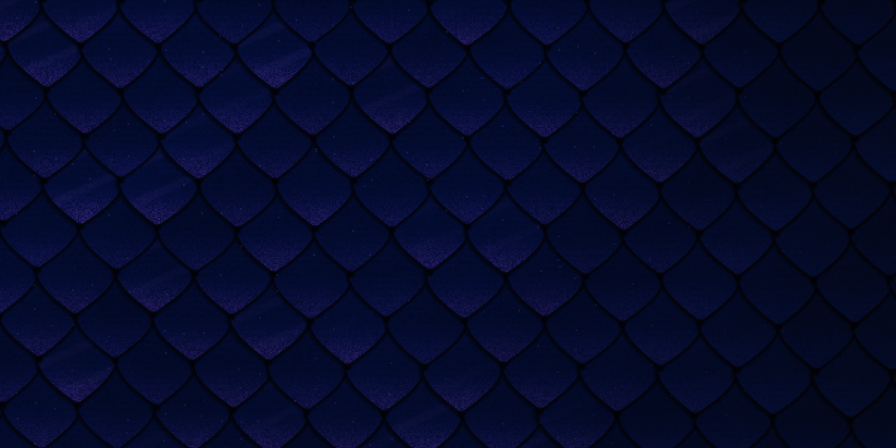
Give the GLSL for this pattern, as a WebGL 2 fragment shader.

```glsl
#version 300 es
precision highp float;
// Overlapping midnight-blue scales in half-offset rows, with pointed lower tips.
// Each pixel paints its nearby scales from the lower rows up: shadow, body, rim.
// Violet grain gathers at the tips and the light fades towards the right.
uniform vec2 u_resolution;
out vec4 fragColor;

float hash(vec2 p) {
    vec3 v = fract(vec3(p.xyx) * 0.1031);
    v += dot(v, v.yzx + 33.33);
    return fract((v.x + v.y) * v.z);
}

// Layered sines: soft mottling in about -1..1
float mottle(vec2 p) {
    return 0.5 * sin(p.x * 5.1 + 2.0 * sin(p.y * 3.7))
         + 0.3 * sin(p.y * 11.3 - p.x * 7.9 + 1.3)
         + 0.2 * sin(p.x * 23.0 + p.y * 17.0);
}

// Cellular noise: distance to the nearest scattered point
float cellular(vec2 p) {
    vec2 cell = floor(p);
    float nearest = 2.0;
    for (int y = -1; y <= 1; y++)
    for (int x = -1; x <= 1; x++) {
        vec2 c = cell + vec2(x, y);
        nearest = min(nearest, distance(p, c + vec2(hash(c), hash(c + 71.3))));
    }
    return nearest;
}

vec3 scaleBody(vec2 p, float height, float seed, float light, float grain) {
    float glow = 1.0 - smoothstep(0.0, 1.15, height);
    vec3 body = mix(vec3(0.010, 0.041, 0.175), vec3(0.014, 0.056, 0.245), glow);
    // Worn violet dust, strongest on the left and upper scales
    float wear = glow * glow * (0.4 + 0.9 * seed) * smoothstep(0.25, 0.95, light);
    body += vec3(0.095, 0.028, 0.07) * wear * (0.25 + 0.9 * grain);
    // Faint slanted scuffs on some scales
    float scuff = smoothstep(0.5, 1.0, sin(p.x * 34.0 - p.y * 75.0 + seed * 20.0));
    body += vec3(0.025, 0.015, 0.035) * scuff * smoothstep(0.65, 1.0, seed) * light;
    return body * (0.93 + 0.14 * seed);
}

void main() {
    vec2 p = gl_FragCoord.xy / u_resolution.y;
    float across = gl_FragCoord.x / u_resolution.x;
    float aa = 0.8 / u_resolution.y;
    vec2 pitch = vec2(0.1727, 0.1005);

    // Slightly sheared and sagging lattice
    vec2 q = vec2(p.x - 0.013 + 0.016 * (0.9 - p.y),
                  p.y - 0.901 + 0.016 * p.x * (1.0 - p.y)) / pitch;
    q += 0.025 * vec2(sin(q.y * 0.9 + q.x * 0.4), sin(q.x * 1.1 + q.y * 0.5));

    float light = 1.0 - 0.85 * smoothstep(0.5, 1.05, across);
    light *= 0.8 + 0.2 * smoothstep(0.0, 0.6, p.y);
    float grain = hash(floor(p * 300.0));

    vec3 color = vec3(0.010, 0.016, 0.050);
    vec3 gap = vec3(0.008, 0.012, 0.040);
    for (int j = -2; j <= 1; j++) {
        float row = floor(q.y) + float(j);
        float offset = 0.5 * mod(row, 2.0);
        for (int i = -1; i <= 1; i++) {
            vec2 id = vec2(floor(q.x - offset + 0.5) + float(i), row);
            float seed = hash(id + 40.0);
            vec2 jitter = vec2(hash(id + 57.0), hash(id + 83.0)) - 0.5;
            vec2 d = q - id - vec2(offset, 0.0) - jitter * vec2(0.05, 0.09);

            // Approximate distance inside the ogive edge, in canvas heights
            float angle = 1.5708 * clamp(d.y, -1.0, 1.0);
            float slope = 1.35 * cos(angle);
            float edge = (0.51 * sin(angle) - abs(d.x)) * pitch.x / sqrt(1.0 + slope * slope);

            // Cast shadow, wider along the left edge
            float reach = (d.x < 0.0 ? 0.013 : 0.009) * (0.8 + 0.4 * seed);
            float shadow = 1.0 - smoothstep(0.001, reach, -edge);
            color = mix(color, gap, 0.85 * shadow * step(-0.2, d.y));

            // Body and its thin dark rim
            vec3 body = scaleBody(p, d.y, seed, light, grain);
            body = mix(gap, body, 0.25 + 0.75 * smoothstep(0.0, 0.0035, edge));
            color = mix(color, body, smoothstep(-aa, aa, edge));

            // Dark knot where the tip meets the edges below
            float knot = length(d * pitch + vec2(0.0, 0.002));
            color = mix(color, gap * 0.7, 0.85 * (1.0 - smoothstep(0.004, 0.012, knot)));
        }
    }

    // Uneven lighting, fine weave and grain
    color *= mix(vec3(1.15, 0.72, 0.56), vec3(1.0), light);
    color *= 1.0 + 0.07 * mottle(p * 1.5) + 0.03 * sin(p.y * 420.0);
    color *= 0.9 + 0.2 * grain;

    // Sparse pale specks
    float speck = 1.0 - smoothstep(0.03, 0.08, cellular(p * 24.0));
    color += vec3(0.07, 0.06, 0.09) * speck * step(0.8, hash(floor(p * 24.0))) * light;
    fragColor = vec4(color, 1.0);
}
```
